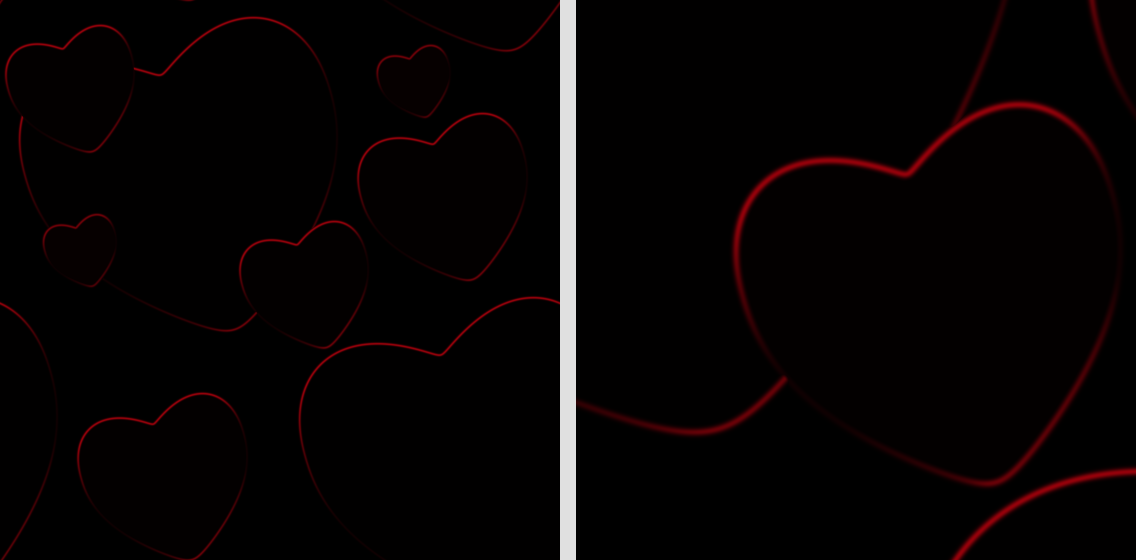
Left: the whole. Right: its middle third, enlarged.
Reproduce this pattern procedurally as a WebGL 1 fragment shader.

```glsl
precision highp float;

uniform vec2 u_resolution;

const vec3 LINE_RED = vec3(0.58, 0.004, 0.04);
const vec3 INNER_RED = vec3(0.0015, 0.0, 0.0001);

// Tilted heart as a sheared superellipse filling about -1..1; negative inside
float heartField(vec2 p) {
    float u = dot(p, vec2(0.961, 0.276)) - 0.075;
    float v = dot(p, vec2(-0.276, 0.961));
    float rounding = mix(0.015, 0.0006, smoothstep(-0.6, 0.4, v));
    float side = sqrt(u * u + rounding);
    float midline = -0.265 + 0.75 * side - 0.25 * side * side;
    vec2 q = max(abs(vec2(u / 1.01, (v - midline) / 0.88)), 1e-4);
    return pow(pow(q.x, 2.2) + pow(q.y, 2.2), 1.0 / 2.2) - 1.0;
}

vec2 heartGradient(vec2 p) {
    vec2 e = vec2(0.004, 0.0);
    return vec2(heartField(p + e.xy) - heartField(p - e.xy),
                heartField(p + e.yx) - heartField(p - e.yx)) / (2.0 * e.x);
}

vec2 direction(float degrees) {
    return vec2(cos(radians(degrees)), sin(radians(degrees)));
}

// Strong light from the upper left, weaker reflection near the tip
float rimLight(vec2 normal) {
    float key = smoothstep(-0.35, 0.8, dot(normal, direction(115.0)));
    float bounce = smoothstep(0.5, 1.0, dot(normal, direction(-65.0)));
    return 0.1 + 0.9 * key + 0.6 * bounce;
}

// Paints an opaque dark heart with a thin lit rim, wrapped at the canvas edges
vec3 paintHeart(vec3 under, vec2 p, vec2 center, float radius) {
    vec2 q = (fract(p - center + 0.5) - 0.5) / radius;
    if (dot(q, q) > 3.0) return under;

    vec2 gradient = heartGradient(q);
    float slope = max(length(gradient), 0.05);
    float dist = heartField(q) * radius / slope;
    float cover = 1.0 - smoothstep(-0.0015, 0.0015, dist);

    float rim = exp(-pow(abs(dist) / 0.0022, 2.0)) * rimLight(gradient / slope);
    rim *= mix(0.7, 1.0, smoothstep(0.05, 0.12, radius));
    vec3 color = mix(under, INNER_RED / radius, cover);
    return max(color, LINE_RED * rim);
}

// Two hearts of one size, the second displaced by a step
vec3 paintPair(vec3 color, vec2 p, vec2 start, vec2 offset, float radius) {
    for (int i = 0; i < 2; i++) {
        color = paintHeart(color, p, start + float(i) * offset, radius);
    }
    return color;
}

void main() {
    vec2 p = gl_FragCoord.xy / u_resolution;

    // Layers from large to small
    vec3 color = vec3(0.0);
    color = paintPair(color, p, vec2(0.316, 0.690), vec2(0.5, -0.5), 0.280);
    color = paintPair(color, p, vec2(0.789, 0.649), vec2(-0.5, -0.5), 0.149);
    color = paintPair(color, p, vec2(0.124, 0.842), vec2(0.418, -0.350), 0.113);
    color = paintPair(color, p, vec2(0.142, 0.553), vec2(0.596, 0.302), 0.064);

    gl_FragColor = vec4(color, 1.0);
}
```
